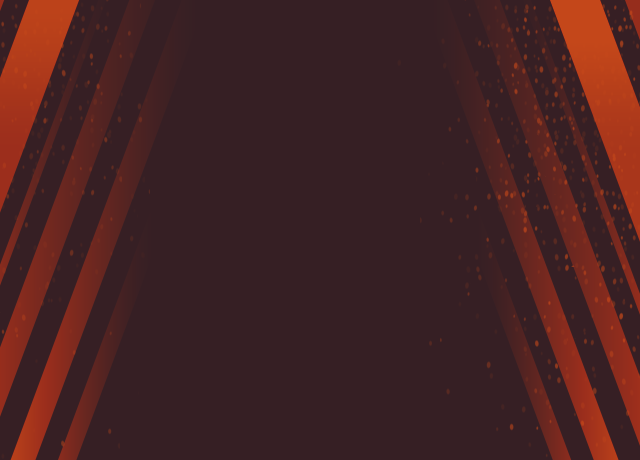
Write a Shadertoy shader that draws this background.

```glsl
const float CANVAS_WIDTH = 1.391;   // in canvas heights
const float SLANT = 0.372;          // horizontal run per unit of drop
const float RIGHT_SHIFT = 0.0236;   // right side sits slightly further in
const vec3 PLUM = vec3(0.212, 0.123, 0.141);
const vec3 EMBER = vec3(0.61, 0.18, 0.11);
const vec3 ORANGE = vec3(0.77, 0.28, 0.10);

vec3 hash3(vec2 cell) {
    vec3 h = fract(vec3(cell.xyx) * vec3(0.1031, 0.1030, 0.0973));
    h += dot(h, h.yxz + 33.33);
    return fract((h.xxy + h.yzz) * h.zyx);
}

float band(float s, float from, float to, float soft) {
    return smoothstep(-soft, soft, s - from) * smoothstep(-soft, soft, to - s);
}

// Heat falls from the side of the canvas to zero at reach
float fade(float edge, float start, float reach) {
    return start * pow(clamp(1.0 - edge / reach, 0.0, 1.2), 1.6);
}

vec3 heatColor(float heat) {
    vec3 warm = mix(PLUM, EMBER, clamp(heat, 0.0, 1.0));
    return mix(warm, ORANGE, clamp((heat - 1.0) * 2.0, 0.0, 1.0));
}

float stripeHeat(float edge, float y, float side, float soft) {
    float s = edge + SLANT * (1.0 - y);
    float broad = 1.0 + 0.4 * smoothstep(0.65, 1.0, y) + 0.16 * side;
    float heat = band(s, -1.0, 0.009, soft) * 0.95;
    heat += band(s, 0.063, 0.172, soft) * broad;
    heat += band(s, 0.214, 0.231, soft) * fade(edge, 0.8, 0.25);
    heat += band(s, 0.281, 0.337, soft) * fade(edge, 0.95, 0.42);
    heat += band(s, 0.395, 0.449, soft) * fade(edge, 1.5, 0.435);
    heat += band(s, 0.498, 0.538, soft) * fade(edge, 1.8, 0.335);
    return heat;
}

// One upright droplet per grid cell, kept with the given probability
float droplets(vec2 p, vec2 cellSize, float density, float seed, float soft) {
    vec2 grid = p / cellSize;
    vec2 cell = floor(grid);
    vec3 rnd = hash3(cell + seed);
    vec3 look = hash3(cell + seed + 71.0);
    vec2 offset = (fract(grid) - 0.3 - 0.4 * rnd.xy) * cellSize;
    float radius = mix(0.0017, 0.0040, look.x);
    offset.x += 0.2 * offset.y * (look.z - 0.5);
    float dist = length(offset * vec2(1.0, 0.6)) - radius;
    float shape = 1.0 - smoothstep(-soft, soft, dist);
    return shape * step(rnd.z, density) * mix(0.1, 0.75, look.y * look.y);
}

void mainImage(out vec4 fragColor, in vec2 fragCoord) {
    vec2 p = fragCoord / iResolution.xy * vec2(CANVAS_WIDTH, 1.0);
    float soft = 0.7 / iResolution.y;

    // Fold both halves onto a distance from the nearer side
    float side = step(0.5 * CANVAS_WIDTH, p.x);
    float edge = mix(p.x, CANVAS_WIDTH - p.x - RIGHT_SHIFT, side);

    vec3 color = heatColor(stripeHeat(edge, p.y, side, soft));

    // Spatter, thickest towards the upper right
    float reach = 1.0 - smoothstep(0.16, mix(0.36, 0.46, side), edge);
    float height = mix(0.15, 1.0, smoothstep(0.1, 0.95, p.y));
    float density = reach * height * mix(0.4, 0.75, side);
    float spatter = 0.0;
    for (int i = 0; i < 3; i++) {
        float layer = float(i);
        vec2 cellSize = vec2(0.021, 0.027) * (1.0 + 0.23 * layer);
        spatter = max(spatter, droplets(p + 0.37 * layer, cellSize, density, 19.0 * layer, soft));
    }
    color = mix(color, ORANGE, spatter * mix(0.45, 1.0, reach) * mix(0.7, 1.0, side));

    fragColor = vec4(color, 1.0);
}
```
